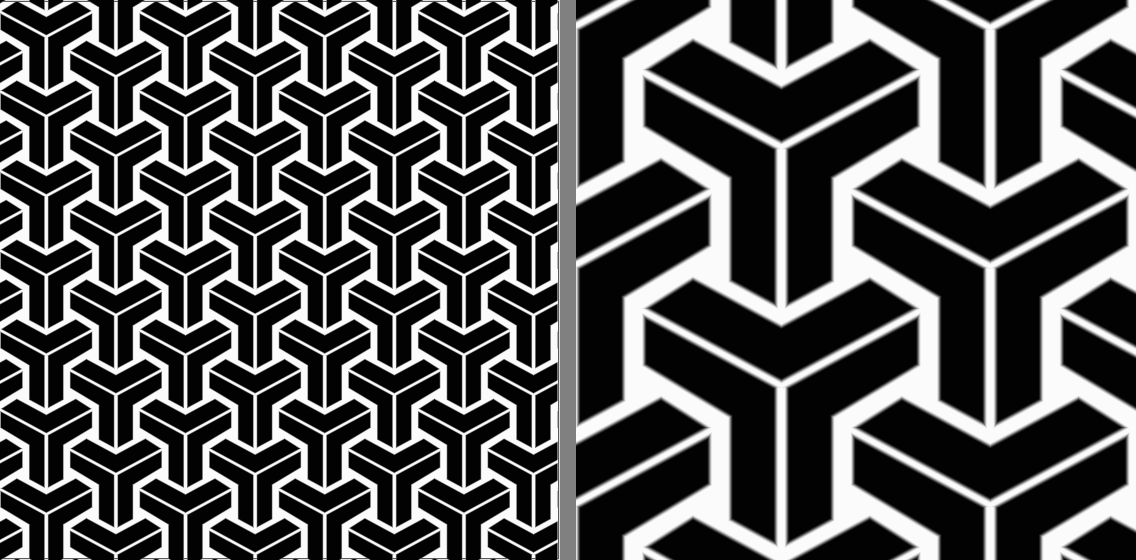
Left, the full canvas; right, a detail of the centre.
Give the GLSL for this pattern, as a WebGL 2 fragment shader.

```glsl
#version 300 es
precision highp float;
// Interlocking black three-armed blocks with white seams, in staggered columns.

#define COLUMN_STEP 0.1243
#define ROW_STEP 0.1421
#define FIRST_JOINT vec2(0.0827, 0.9344)
#define ARM_REACH 0.0816
#define LEG_HALF_WIDTH 0.0303
#define CHEVRON_SLOPE 0.54
#define UPRIGHT_SEAM 0.0033
#define SLANTED_SEAM 0.0025
#define EDGE_SOFTNESS 0.0017
#define FRAME_INSET 0.0022
#define INK vec3(0.008)
#define PAPER vec3(0.985)

uniform vec2 u_resolution;
out vec4 fragColor;

// Signed distance to the line y = slope * x + height, positive above it.
float aboveLine(vec2 p, float slope, float height) {
    return (p.y - slope * p.x - height) * inversesqrt(1.0 + slope * slope);
}

// Block centred on the joint of its three arms, negative inside the ink.
float blockDistance(vec2 p) {
    p.x = abs(p.x);

    // Silhouette: notched top, slanted arm ends, leg with a pointed foot.
    float notch = aboveLine(p, CHEVRON_SLOPE, 0.0352);
    float armEnd = aboveLine(p, -0.636, 0.0971);
    float foot = -aboveLine(p, CHEVRON_SLOPE, -0.0960);
    float underside = -aboveLine(p, 0.6, -0.0365);
    float legOrArm = min(p.x - LEG_HALF_WIDTH, underside);
    float outline = max(max(notch, armEnd), max(foot, legOrArm));
    outline = max(outline, p.x - ARM_REACH);

    // Seams: a slanted pair along the arms and one down the leg.
    float slanted = abs(aboveLine(p, CHEVRON_SLOPE, 0.0)) - SLANTED_SEAM;
    float upright = max(p.x - UPRIGHT_SEAM, p.y);
    return max(outline, -min(slanted, upright));
}

// Nearest block in the staggered lattice.
float patternDistance(vec2 p) {
    vec2 q = p - FIRST_JOINT;
    float nearestColumn = round(q.x / COLUMN_STEP);
    float d = 1.0;
    for (int i = -1; i <= 1; i++) {
        float column = nearestColumn + float(i);
        float x = q.x - column * COLUMN_STEP;
        float y = q.y + 0.5 * ROW_STEP * mod(column, 2.0);
        y -= ROW_STEP * round(y / ROW_STEP);
        for (int j = -1; j <= 1; j++) {
            d = min(d, blockDistance(vec2(x, y + float(j) * ROW_STEP)));
        }
    }
    return d;
}

void main() {
    vec2 p = gl_FragCoord.xy / u_resolution;
    float pixel = 1.0 / min(u_resolution.x, u_resolution.y);
    float soft = max(EDGE_SOFTNESS, 0.75 * pixel);
    float ink = smoothstep(soft, -soft, patternDistance(p));

    // Pale margin on the right, then a hairline along three sides.
    ink *= smoothstep(soft, -soft, p.x - 1.0 + 2.0 * FRAME_INSET);
    float edge = min(1.0 - p.x, min(p.y, 1.0 - p.y));
    float hairline = smoothstep(soft, 0.0, abs(edge - FRAME_INSET));
    ink = max(ink, 0.8 * hairline);

    fragColor = vec4(mix(PAPER, INK, ink), 1.0);
}
```
